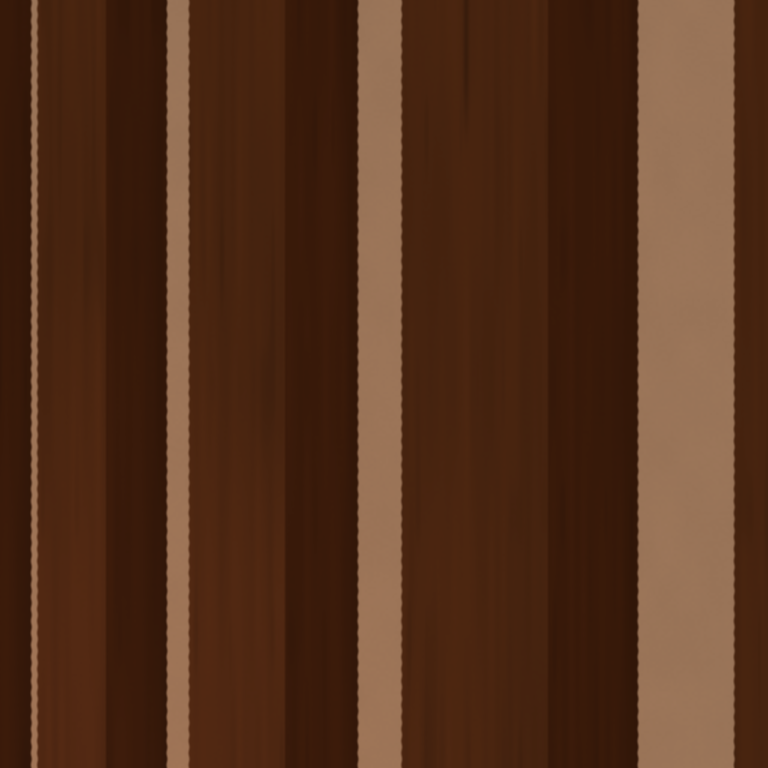
Give the GLSL for this pattern, as a Shadertoy shader.

```glsl
// Upright wooden slats before a pale wall, seen at an angle.
// Each slat has a lit front and a shaded side; their widths grow to the right.
// Grain is value noise stretched along the height of the wood.

const int SLATS = 5;
// Horizontal places of each slat, as shares of the canvas width
const float FRONT_LEFT[SLATS] = float[](-0.120, 0.0488, 0.2461, 0.5230, 0.9560);
const float CORNER[SLATS]     = float[](-0.050, 0.1380, 0.3711, 0.7135, 1.2500);
const float SIDE_RIGHT[SLATS] = float[](0.0408, 0.2174, 0.4661, 0.8307, 1.4000);

const vec3 WALL = vec3(0.600, 0.455, 0.345);
const vec3 FRONT = vec3(0.276, 0.138, 0.058);
const vec3 SIDE = vec3(0.219, 0.099, 0.036);
const vec3 WARM_GLOW = vec3(0.050, 0.022, 0.016);

const float EDGE_BLUR = 0.0022;
const float EDGE_RIPPLE = 0.0005;
const float RIPPLE_COUNT = 64.0;
const float GRAIN_AMOUNT = 0.13;
const float SPECKLE_AMOUNT = 0.012;

float hash(vec2 p) {
    return fract(sin(dot(p, vec2(127.1, 311.7))) * 43758.5453);
}

float noise(vec2 p) {
    vec2 cell = floor(p);
    vec2 f = fract(p);
    f = f * f * (3.0 - 2.0 * f);
    float low = mix(hash(cell), hash(cell + vec2(1.0, 0.0)), f.x);
    float high = mix(hash(cell + vec2(0.0, 1.0)), hash(cell + vec2(1.0, 1.0)), f.x);
    return mix(low, high, f.y);
}

// Soft step across an upright edge
float pastEdge(float edge, float x) {
    return smoothstep(edge - EDGE_BLUR, edge + EDGE_BLUR, x);
}

// Centred streaks: broad bands, fine fibres and short dark pores
float woodGrain(vec2 uv) {
    float bands = noise(uv * vec2(45.0, 1.8)) - 0.5;
    float fibres = noise(uv * vec2(125.0, 4.0) + 17.0) - 0.5;
    float pores = smoothstep(0.70, 1.0, noise(uv * vec2(90.0, 6.0) + 41.0));
    return 0.6 * bands + 0.7 * fibres - 0.5 * pores;
}

vec3 wallColor(vec2 uv) {
    float mottling = noise(uv * vec2(30.0, 22.0)) - 0.5;
    float warmth = (1.0 - uv.y) * (1.0 - uv.x);
    return WALL * (1.0 + 0.02 * mottling) + vec3(0.03, 0.0, -0.01) * warmth;
}

void mainImage(out vec4 fragColor, in vec2 fragCoord) {
    vec2 uv = fragCoord / iResolution.xy;
    float ripple = EDGE_RIPPLE * sin(6.28318 * RIPPLE_COUNT * uv.y);
    float x = uv.x + ripple;

    // Light rises towards the lower left
    float glow = smoothstep(0.75, 0.0, uv.y) * smoothstep(0.85, 0.05, uv.x);
    float grain = 1.0 + GRAIN_AMOUNT * woodGrain(uv);

    // One dark streak near the top of the widest front
    float streak = exp(-pow((uv.x - 0.607) / 0.004, 2.0)) * smoothstep(0.78, 0.92, uv.y);

    vec3 front = (FRONT + WARM_GLOW * glow) * grain * (1.0 - 0.22 * streak);
    vec3 side = (SIDE + 0.3 * WARM_GLOW * glow) * grain;
    vec3 color = wallColor(uv);

    // Slats over the wall
    for (int i = 0; i < SLATS; i++) {
        float inside = pastEdge(FRONT_LEFT[i], x) * (1.0 - pastEdge(SIDE_RIGHT[i], x));
        float shade = 1.0 - 0.13 * smoothstep(SIDE_RIGHT[i] - 0.035, SIDE_RIGHT[i], x);
        vec3 wood = mix(front, side * shade, pastEdge(CORNER[i], uv.x));
        color = mix(color, wood, inside);
    }

    // Faint speckle on a grid tied to the canvas
    color *= 1.0 + SPECKLE_AMOUNT * (noise(uv * 256.0) - 0.5);
    fragColor = vec4(color, 1.0);
}
```
